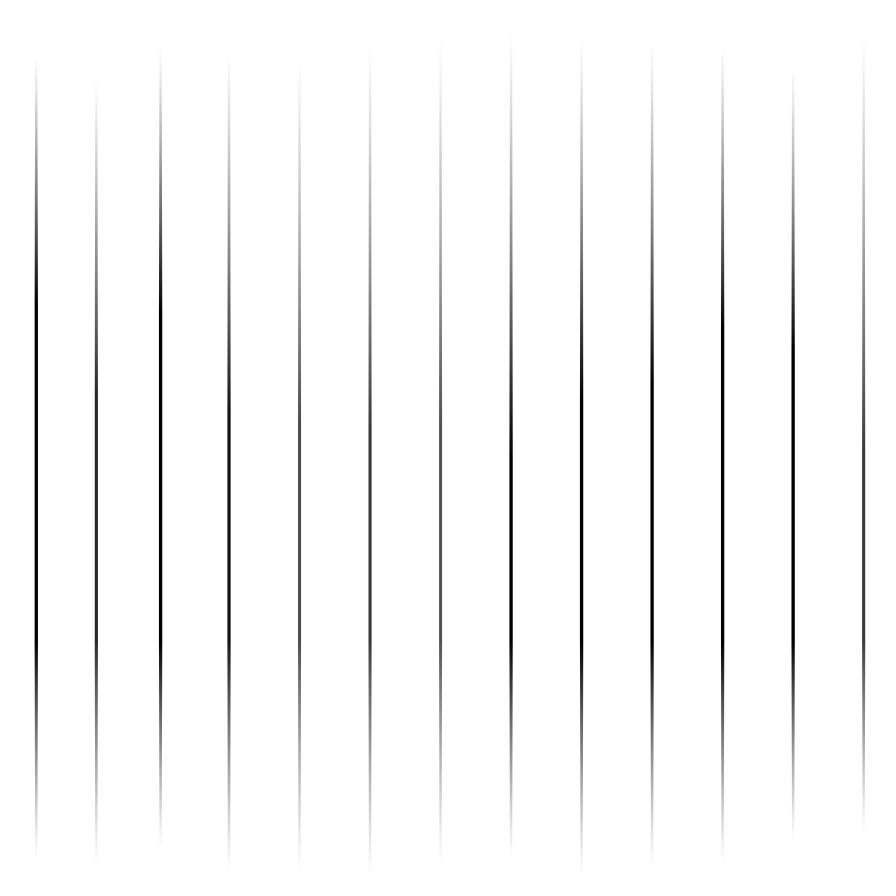
Give the GLSL for this pattern, as a WebGL 2 fragment shader.

```glsl
#version 300 es
precision highp float;

#define LINE_COUNT 13
#define FIRST_X 0.0195
#define SPACING 0.0787
#define LEFT_SQUEEZE 0.021
#define THIN_WIDTH 0.0026
#define EXTRA_WIDTH 0.0011
#define DARK_END 0.285
#define FADE_POWER 1.15
#define PAPER vec3(1.0)
#define INK vec3(0.0)

uniform vec2 u_resolution;
out vec4 fragColor;

// Per-stroke pressure and fade heights, from left to right
const float pressure[LINE_COUNT] = float[](
    1.0, 0.84, 1.0, 0.92, 0.70, 0.78, 0.68, 1.0, 1.0, 1.0, 1.0, 1.0, 0.77);
const float topTip[LINE_COUNT] = float[](
    0.94, 0.915, 0.95, 0.945, 0.935, 0.955, 0.96, 0.967, 0.957, 0.953, 0.95, 0.926, 0.964);
const float darkStart[LINE_COUNT] = float[](
    0.66, 0.56, 0.65, 0.54, 0.53, 0.52, 0.53, 0.49, 0.55, 0.57, 0.63, 0.61, 0.50);
const float bottomTip[LINE_COUNT] = float[](
    0.04, 0.034, 0.052, 0.026, 0.026, 0.021, 0.034, 0.043, 0.023, 0.034, 0.036, 0.062, 0.069);

// Even spacing, closing up slightly towards the left edge
float strokeCenter(int index) {
    float i = float(index);
    float squeeze = max(3.0 - i, 0.0) / 3.0;
    return FIRST_X + SPACING * i + LEFT_SQUEEZE * squeeze * squeeze;
}

// Ink density along a stroke, fading to both tips
float strokeFade(int index, float y) {
    float upper = (topTip[index] - y) / (topTip[index] - darkStart[index]);
    float lower = (y - bottomTip[index]) / (DARK_END - bottomTip[index]);
    return pow(clamp(min(upper, lower), 0.0, 1.0), FADE_POWER);
}

// Box-filtered coverage of a vertical band
float bandCoverage(float x, float center, float width, float pixel) {
    float left = max(x - 0.5 * pixel, center - 0.5 * width);
    float right = min(x + 0.5 * pixel, center + 0.5 * width);
    return clamp((right - left) / pixel, 0.0, 1.0);
}

void main() {
    vec2 uv = gl_FragCoord.xy / u_resolution;
    float pixel = 1.0 / u_resolution.x;
    float ink = 0.0;

    for (int i = 0; i < LINE_COUNT; i++) {
        float density = pressure[i] * strokeFade(i, uv.y);
        float width = THIN_WIDTH + EXTRA_WIDTH * density;
        ink = max(ink, density * bandCoverage(uv.x, strokeCenter(i), width, pixel));
    }

    fragColor = vec4(mix(PAPER, INK, ink), 1.0);
}
```
